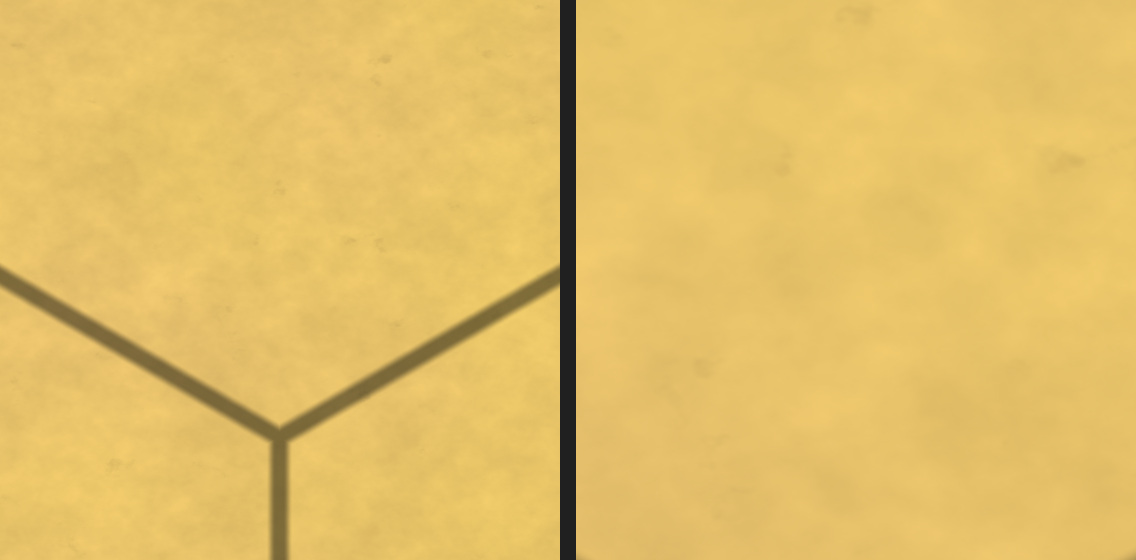
Left, the full canvas; right, a detail of the centre.
A WebGL 1 fragment shader for this pattern:

```glsl
precision highp float;
// Large pointy-top hexagonal tiles in mottled ochre with thin soft olive joints.
// A folded hexagon lattice gives the distance to the nearest joint; layered
// gradient noise gives the broad stains, fine grain and sparse dark flecks.

uniform vec2 u_resolution;

const float TILE_WIDTH = 1.16;
const float SQRT3 = 1.7320508;
const float JOINT_CORE = 0.007;
const float JOINT_EDGE = 0.024;
const vec2 LOWER_CORNER = vec2(0.499, 0.219);
const vec3 OCHRE = vec3(0.91, 0.765, 0.412);
const vec3 JOINT_TINT = vec3(0.535, 0.54, 0.545);

// Unit gradient direction for a lattice point
vec2 gradientAt(vec2 cell) {
  vec3 q = fract(cell.xyx * vec3(0.1031, 0.1030, 0.0973));
  q += dot(q, q.yzx + 33.33);
  float angle = 6.2831853 * fract((q.x + q.y) * q.z);
  return vec2(cos(angle), sin(angle));
}

float gradientNoise(vec2 p) {
  vec2 i = floor(p);
  vec2 f = p - i;
  vec2 u = f * f * f * (f * (f * 6.0 - 15.0) + 10.0);
  float a = dot(gradientAt(i), f);
  float b = dot(gradientAt(i + vec2(1.0, 0.0)), f - vec2(1.0, 0.0));
  float c = dot(gradientAt(i + vec2(0.0, 1.0)), f - vec2(0.0, 1.0));
  float d = dot(gradientAt(i + 1.0), f - 1.0);
  return mix(mix(a, b, u.x), mix(c, d, u.x), u.y);
}

// Rotated octaves of gradient noise, centred on zero
float fbm(vec2 p, float gain) {
  float sum = 0.0;
  float amplitude = 0.5;
  for (int octave = 0; octave < 5; octave++) {
    sum += amplitude * gradientNoise(p);
    p = mat2(1.92, 0.56, -0.56, 1.92) * p + vec2(17.3, 9.1);
    amplitude *= gain;
  }
  return sum;
}

// Distance to the nearest edge of a pointy-top hexagon tiling
float hexEdgeDistance(vec2 p, float width) {
  vec2 period = width * vec2(1.0, SQRT3);
  vec2 a = mod(p + 0.5 * period, period) - 0.5 * period;
  vec2 b = mod(p, period) - 0.5 * period;
  vec2 local = abs(dot(a, a) < dot(b, b) ? a : b);
  return 0.5 * width - max(local.x, dot(local, vec2(0.5, 0.5 * SQRT3)));
}

// Ochre surface with stains, grain, a faint hue drift and dark flecks
vec3 mottledSurface(vec2 p, vec3 base) {
  float stain = fbm(p * vec2(4.2, 5.0) + 3.7, 0.68);
  float grain = fbm(p * vec2(19.0, 25.0) + 41.0, 0.6);
  float hue = gradientNoise(p * 2.3 + 12.5);
  float fleck = smoothstep(0.24, 0.55, fbm(p * vec2(11.0, 15.0) + 73.0, 0.6));
  float shade = 1.0 + 0.095 * stain + 0.06 * grain - 0.09 * fleck;
  return base * shade + hue * vec3(-0.006, 0.012, -0.035);
}

// Joint coverage, never sharper than one pixel
float jointMask(float d, float core, float edge, float pixel) {
  return 1.0 - smoothstep(core, max(edge, core + 1.5 * pixel), d);
}

void main() {
  vec2 p = gl_FragCoord.xy / u_resolution.y;
  vec2 tileCentre = LOWER_CORNER + vec2(0.0, TILE_WIDTH / SQRT3);
  float d = hexEdgeDistance(p - tileCentre, TILE_WIDTH);

  vec3 colour = mottledSurface(p, OCHRE);
  float joint = jointMask(d, JOINT_CORE, JOINT_EDGE, 1.0 / u_resolution.y);
  colour *= mix(vec3(1.0), JOINT_TINT, joint);

  gl_FragColor = vec4(clamp(colour, 0.0, 1.0), 1.0);
}
```
